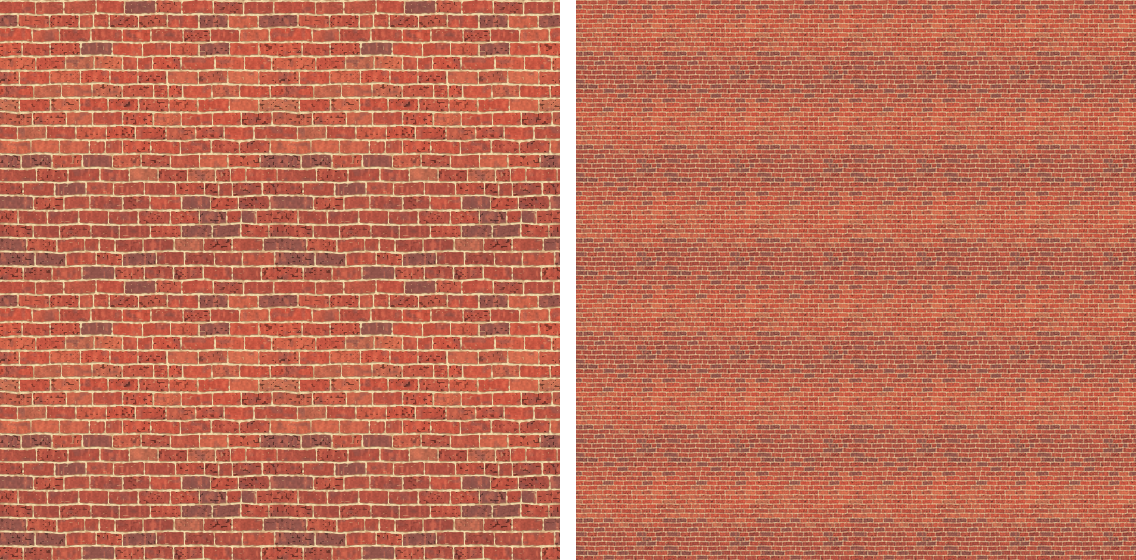
Left: one tile. Right: repeated 3 by 3.
Write a WebGL 2 fragment shader that draws this texture.

```glsl
#version 300 es
precision highp float;
// Sunlit red brick wall with cream mortar, a 2 x 2 repeat of a 20-course panel.

uniform vec2 u_resolution;
out vec4 fragColor;

const float PANELS = 2.0;      // panels across and down the canvas
const float COURSES = 20.0;    // brick courses per panel
const float LONG_BRICK = 1.4;  // one long brick per course, in brick lengths
const float COURSE_LENGTH = 8.0 + LONG_BRICK;
const float TAU = 6.2831853;

const vec3 RED = vec3(0.79, 0.34, 0.26);
const vec3 DARK_RED = vec3(0.65, 0.31, 0.26);
const vec3 ORANGE = vec3(0.83, 0.44, 0.32);
const vec3 PLUM = vec3(0.54, 0.34, 0.31);
const vec3 TAN = vec3(0.75, 0.52, 0.39);
const vec3 CREAM = vec3(0.95, 0.85, 0.66);
const vec3 SAND = vec3(0.84, 0.68, 0.50);
const vec3 SHADOW = vec3(0.50, 0.34, 0.24);

float hash(vec2 cell, float seed) {
  vec3 h = fract(vec3(cell.xyx + seed * 17.3) * vec3(0.1031, 0.1030, 0.0973));
  h += dot(h, h.yzx + 33.33);
  return fract((h.x + h.y) * h.z);
}

// Value noise that wraps after a whole number of cells per panel.
float noise(vec2 p, vec2 cells, float seed) {
  vec2 g = p * cells, i = floor(g), f = fract(g);
  f = f * f * (3.0 - 2.0 * f);
  vec2 a = mod(i, cells), b = mod(i + 1.0, cells);
  return mix(mix(hash(a, seed), hash(vec2(b.x, a.y), seed), f.x),
             mix(hash(vec2(a.x, b.y), seed), hash(b, seed), f.x), f.y);
}

float roundedBox(vec2 p, vec2 halfSize, float radius) {
  vec2 d = abs(p) - halfSize + radius;
  return length(max(d, 0.0)) + min(max(d.x, d.y), 0.0) - radius;
}

// Finds the brick at p: its id, the offset from its centre and its half length,
// both measured in course heights.
void findBrick(vec2 p, out vec2 id, out vec2 offset, out float halfLength) {
  float y = p.y * COURSES + 0.14 * (noise(p, vec2(14.0, 10.0), 1.0) - 0.5);
  float course = mod(floor(y), COURSES);
  float start = 0.053 * mod(course, 2.0) - 0.09 + 0.03 * hash(vec2(course, 3.0), 2.0);
  float drift = noise(vec2(p.x, course / COURSES), vec2(9.0, COURSES), 3.0) - 0.5;
  float x = fract(p.x - start + 0.018 * drift) * COURSE_LENGTH;

  float index = x < LONG_BRICK ? 0.0 : 1.0 + floor(x - LONG_BRICK);
  float size = index < 0.5 ? LONG_BRICK : 1.0;
  float along = index < 0.5 ? x : fract(x - LONG_BRICK);
  // A few bricks are cut into two headers.
  if (index > 0.5 && hash(vec2(index, course), 4.0) < 0.07) {
    size = 0.5;
    index += along > 0.5 ? 20.0 : 0.0;
    along = mod(along, 0.5);
  }
  float scale = COURSES / COURSE_LENGTH;
  id = vec2(index, course);
  offset = vec2((along - 0.5 * size) * scale, fract(y) - 0.5);
  halfLength = 0.5 * size * scale;
}

vec3 brickColor(vec2 p, vec2 id) {
  // Courses drift from bright orange to dark plum over the panel height.
  float darkness = 0.5 - 0.5 * cos(TAU * (id.y / COURSES - 0.64));
  float pick = hash(id, 5.0);
  vec3 color = mix(RED, ORANGE, smoothstep(0.45, 1.0, pick) * (1.0 - 0.6 * darkness));
  color = mix(color, DARK_RED, clamp(0.65 * darkness + 0.7 * hash(id, 6.0) - 0.3, 0.0, 1.0));
  color = mix(color, PLUM, 0.75 * step(0.95 - 0.13 * darkness, hash(id, 7.0)));
  color = mix(color, TAN, 0.4 * step(0.95, hash(id, 8.0)));

  // Stains, upright streaks and fine grain.
  float stain = noise(p, vec2(48.0, 64.0), 9.0);
  float streak = noise(p, vec2(110.0, 40.0), 10.0);
  float grain = noise(p, vec2(190.0), 11.0);
  color = mix(color, PLUM, 0.5 * smoothstep(0.6, 0.95, stain));
  color = mix(color, ORANGE, 0.4 * smoothstep(0.55, 0.95, streak));
  color *= 0.87 + 0.13 * streak + 0.13 * grain;

  // Pits on rough bricks and a few pale chips.
  float rough = smoothstep(0.3, 0.9, hash(id, 12.0));
  float pit = smoothstep(0.7, 0.9, noise(p, vec2(130.0, 150.0), 13.0));
  float chip = smoothstep(0.86, 0.98, noise(p, vec2(100.0, 120.0), 14.0));
  color *= 1.0 - 0.42 * pit * rough;
  return mix(color, SAND, 0.5 * chip);
}

vec3 mortarColor(vec2 p, float shade) {
  vec3 color = mix(SAND, CREAM, smoothstep(0.1, 0.6, noise(p, vec2(90.0), 15.0)));
  color *= 0.94 + 0.1 * noise(p, vec2(190.0), 16.0);
  return mix(color, SHADOW, 0.6 * shade);
}

void main() {
  vec2 p = gl_FragCoord.xy / u_resolution * PANELS;
  float pixel = PANELS * COURSES / min(u_resolution.x, u_resolution.y);

  vec2 id, offset;
  float halfLength;
  findBrick(p, id, offset, halfLength);

  // Worn brick outline, and the shadow it throws down and to the right.
  vec2 halfSize = vec2(halfLength - 0.055, 0.415);
  float wear = 0.07 * (noise(p, vec2(100.0, 120.0), 17.0) - 0.5);
  float brickEdge = roundedBox(offset, halfSize, 0.07) + wear;
  float shadowEdge = roundedBox(offset + vec2(-0.035, 0.05), halfSize, 0.07) + wear;
  float soft = 0.6 * pixel;
  float brick = 1.0 - smoothstep(-soft, soft, brickEdge);
  float shade = 1.0 - smoothstep(-soft, soft, shadowEdge);

  vec3 color = mix(mortarColor(p, shade), brickColor(p, id), brick);
  fragColor = vec4(color, 1.0);
}
```
